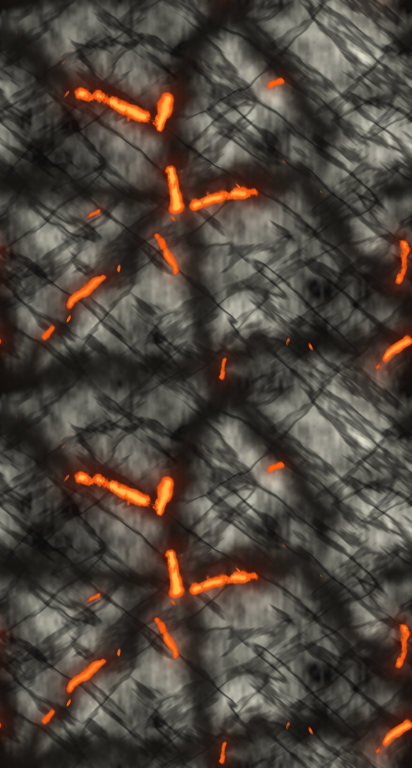
Give the GLSL for this texture, as a Shadertoy shader.

```glsl
const float TILE_WIDTH = 1.07;   // tile height is 1
const vec3 ROCK = vec3(1.0, 0.99, 0.91);
const vec3 SOOT = vec3(0.085, 0.075, 0.065);
const vec3 EMBER_RED = vec3(0.62, 0.13, 0.04);
const vec3 EMBER_ORANGE = vec3(0.98, 0.36, 0.07);
const vec3 EMBER_YELLOW = vec3(1.0, 0.74, 0.30);

// Main fissures between slabs: start xy, end xy
const vec4 FISSURES[12] = vec4[12](
    vec4(0.57, 1.00, 0.42, 0.69), vec4(0.42, 0.69, 0.45, 0.50),
    vec4(0.57, 0.99, 0.88, 0.66), vec4(0.41, 0.68, 0.21, 0.77),
    vec4(0.21, 0.77, -0.02, 0.92), vec4(0.45, 0.49, 0.80, 0.53),
    vec4(0.45, 0.47, -0.02, 0.51), vec4(0.45, 0.49, 0.04, 0.02),
    vec4(0.48, 0.48, 0.56, 0.00), vec4(0.00, 0.01, 0.57, 0.08),
    vec4(0.57, 0.08, 1.08, 0.12), vec4(0.80, 0.52, 1.07, 0.14));

// Glowing stretches, hottest first
const vec4 EMBERS[12] = vec4[12](
    vec4(0.44, 0.55, 0.455, 0.46), vec4(0.21, 0.76, 0.40, 0.68),
    vec4(0.40, 0.67, 0.43, 0.74), vec4(0.51, 0.465, 0.655, 0.495),
    vec4(0.98, 0.045, 1.05, 0.11), vec4(1.03, 0.26, 1.045, 0.35),
    vec4(0.19, 0.215, 0.27, 0.28), vec4(0.42, 0.38, 0.46, 0.30),
    vec4(0.565, 0.02, 0.59, 0.07), vec4(0.71, 0.775, 0.73, 0.785),
    vec4(0.12, 0.13, 0.135, 0.15), vec4(0.23, 0.43, 0.255, 0.445));

float hash(vec2 c) {
    return fract(sin(dot(c, vec2(127.1, 311.7))) * 43758.5);
}

// Value noise that wraps over the unit square
float tileNoise(vec2 uv, vec2 cells) {
    vec2 g = uv * cells, f = fract(g);
    vec2 a = mod(floor(g), cells), b = mod(floor(g) + 1.0, cells);
    f = f * f * (3.0 - 2.0 * f);
    return mix(mix(hash(a), hash(vec2(b.x, a.y)), f.x),
               mix(hash(vec2(a.x, b.y)), hash(b), f.x), f.y);
}

float tileFbm(vec2 uv, vec2 cells) {
    float sum = 0.0, amp = 0.52;
    for (int i = 0; i < 5; i++) {
        sum += amp * tileNoise(uv, cells);
        cells *= 2.0;
        amp *= 0.5;
    }
    return sum;
}

// Distance to a segment on the wrapped tile
float wrappedSegment(vec2 p, vec4 s) {
    vec2 size = vec2(TILE_WIDTH, 1.0);
    vec2 d = p - 0.5 * (s.xy + s.zw), h = 0.5 * (s.zw - s.xy);
    d -= size * round(d / size);
    return length(d - h * clamp(dot(d, h) / dot(h, h), -1.0, 1.0));
}

// Thin dark creases, sheared by a whole number of tiles; 0 on the line
float creases(vec2 uv, float shear, vec2 cells, float width) {
    float n = tileFbm(uv + vec2(shear * uv.y, 0.0), cells);
    return smoothstep(0.0, width, abs(n - 0.5));
}

// Short hot flecks, one candidate per grid cell
float sparks(vec2 uv, float cells) {
    vec2 id = mod(floor(uv * cells), cells);
    vec2 jitter = vec2(hash(id + 3.1), hash(id + 7.7)) - 0.5;
    vec2 q = fract(uv * cells) - 0.5 - 0.4 * jitter;
    float slant = 1.6 * (hash(id + 5.3) - 0.5);
    float d = length(vec2(q.x - slant * q.y, 0.45 * q.y));
    return step(0.72, hash(id)) * smoothstep(0.11, 0.02, d);
}

vec3 rockColor(vec2 uv, float slab) {
    float mottling = tileFbm(uv, vec2(9.0, 8.0)) - 0.5;
    float grain = tileNoise(uv, vec2(110.0, 34.0)) - 0.5;
    float tone = 0.45 + 1.15 * mottling + 0.15 * grain;
    tone *= mix(0.45, 1.0, creases(uv, 1.0, vec2(9.0, 5.0), 0.07));
    tone *= mix(0.6, 1.0, creases(uv + 0.37, -1.0, vec2(8.0, 6.0), 0.06));
    // Scorched patch
    vec2 pit = uv - vec2(0.09, 0.58);
    tone *= 1.0 - 0.6 * exp(-dot(pit, pit) * 110.0);
    return mix(SOOT, ROCK * max(tone, 0.05), mix(0.12, 1.0, slab));
}

void mainImage(out vec4 fragColor, in vec2 fragCoord) {
    // One tile across, two down
    vec2 uv = fract(fragCoord / iResolution.xy * vec2(1.0, 2.0));
    vec2 p = uv * vec2(TILE_WIDTH, 1.0);
    vec2 warp = vec2(tileFbm(uv, vec2(10.0)), tileFbm(uv + 0.43, vec2(10.0))) - 0.5;
    float ragged = tileFbm(uv + 0.21, vec2(30.0, 18.0));

    float crack = 1.0;
    for (int i = 0; i < 12; i++)
        crack = min(crack, wrappedSegment(p + 0.09 * warp, FISSURES[i]));
    float slab = smoothstep(0.0, 0.075, crack + 0.03 * (ragged - 0.5));

    // Heat is the molten core, glow the red halo
    float heat = 0.0, glow = 0.0;
    for (int i = 0; i < 12; i++) {
        float rank = float(i) / 11.0;
        float strength = mix(1.0, 0.5, rank);
        float d = wrappedSegment(p + 0.045 * warp, EMBERS[i]);
        float radius = mix(0.024, 0.009, rank) * (0.4 + 1.2 * ragged);
        heat = max(heat, strength * smoothstep(radius, 0.0, d));
        glow = max(glow, strength * exp(-d / mix(0.032, 0.014, rank)));
    }
    heat *= smoothstep(0.2, 0.55, ragged);
    float fleck = sparks(uv + 0.02 * warp, 15.0) * smoothstep(0.07, 0.01, crack);
    heat = max(heat, 0.5 * fleck * smoothstep(0.3, 0.6, ragged));

    vec3 color = rockColor(uv, slab);
    color = mix(color, EMBER_RED * (0.4 + ragged), 0.75 * glow);
    color = mix(color, EMBER_ORANGE, smoothstep(0.08, 0.5, heat));
    color = mix(color, EMBER_YELLOW, smoothstep(0.5, 0.95, heat));
    fragColor = vec4(clamp(color, 0.0, 1.0), 1.0);
}
```
